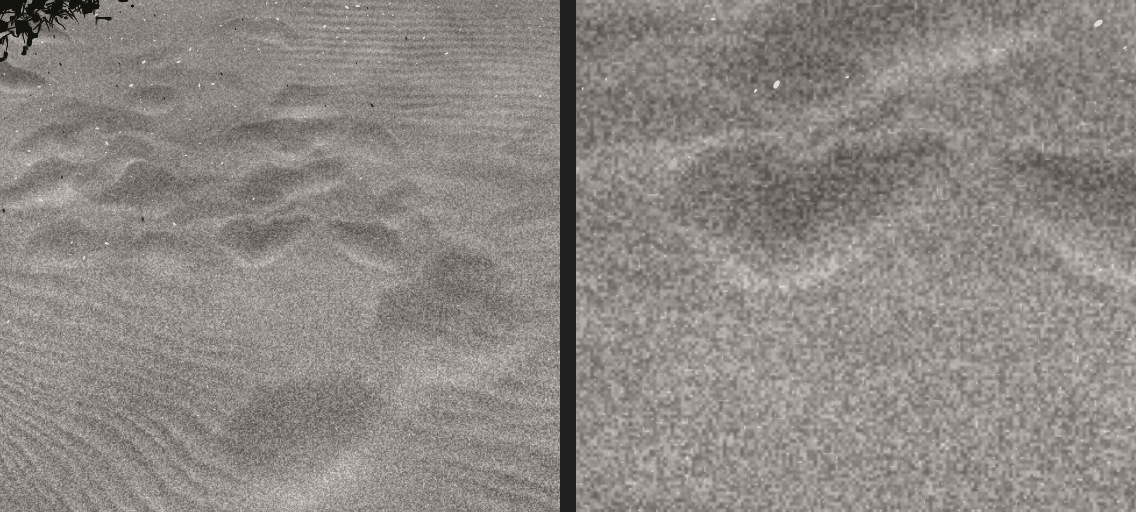
Left: the whole. Right: its middle third, enlarged.
Write a Shadertoy shader that draws this texture.

```glsl
float hash(vec2 p) {
    vec3 q = fract(p.xyx * 0.1031);
    q += dot(q, q.yzx + 33.33);
    return fract((q.x + q.y) * q.z);
}

vec2 hash2(vec2 p) {
    return vec2(hash(p), hash(p + 71.7));
}

float noise(vec2 p) {
    vec2 cell = floor(p), f = fract(p);
    f = f * f * (3.0 - 2.0 * f);
    return mix(mix(hash(cell), hash(cell + vec2(1, 0)), f.x),
               mix(hash(cell + vec2(0, 1)), hash(cell + 1.0), f.x), f.y);
}

float fbm(vec2 p) {
    float sum = 0.0, amp = 0.5;
    for (int i = 0; i < 4; i++) {
        sum += amp * noise(p);
        p = mat2(1.6, 1.2, -1.2, 1.6) * p + 9.1;
        amp *= 0.5;
    }
    return sum;
}

vec2 rotate(vec2 p, float angle) {
    float c = cos(angle), s = sin(angle);
    return vec2(c * p.x + s * p.y, c * p.y - s * p.x);
}

// Shade of a hollow: dark far wall, sunlit near wall, thin far rim
float hollow(vec2 q, float softness) {
    float d = length(q);
    float bowl = 1.0 - smoothstep(1.0 - softness, 1.0 + softness, d);
    float shadow = smoothstep(-0.5, 0.5, q.y) * bowl;
    float lit = (1.0 - smoothstep(-0.9, -0.15, q.y)) * bowl;
    float rim = exp(-pow((d - 1.12) / 0.1, 2.0)) * smoothstep(0.0, 0.8, q.y);
    return 1.3 * lit - shadow + 0.5 * rim;
}

float footprints(vec2 p) {
    vec2 warp = vec2(fbm(p * 10.0), fbm(p * 10.0 + 40.0)) - 0.47;
    float shade = 0.0;
    // Rows of small trampled prints
    for (int row = 0; row < 5; row++) {
        for (int col = 0; col < 5; col++) {
            vec2 id = vec2(col, row), rnd = hash2(id + 3.7);
            vec2 center = vec2(0.06 + 0.235 * id.x, 0.52 + 0.1 * id.y)
                        + (rnd - 0.5) * vec2(0.13, 0.06);
            vec2 size = vec2(0.045 + 0.065 * rnd.y, 0.044 - 0.005 * id.y);
            vec2 q = rotate(p - center + warp * 0.08, 0.5 * (rnd.x - 0.4)) / size;
            float worn = 1.0 - smoothstep(0.95, 1.25, center.x * 0.7 + center.y * 0.75);
            shade += hollow(q, 0.1 + 0.2 * rnd.x) * worn * (0.5 + 0.5 * rnd.y);
        }
    }
    // Two wide, soft steps in the foreground
    for (int i = 0; i < 2; i++) {
        vec2 center = vec2(0.6, 0.14) + float(i) * vec2(0.28, 0.23);
        vec2 q = rotate(p - center + warp * 0.12, 0.35) / vec2(0.165, 0.115);
        shade += 0.95 * hollow(q, 0.45);
    }
    return shade;
}

// Windblown ledges: slow rise, then a quick drop along a contour
float ledges(vec2 p) {
    float f = fract(4.5 * fbm(p * vec2(2.6, 8.0) + 3.0));
    float mask = smoothstep(0.42, 0.55, p.y) * (1.0 - smoothstep(0.72, 0.95, p.y));
    return (f - smoothstep(0.82, 1.0, f) - 0.41) * mask;
}

float ripples(vec2 p) {
    float bend = fbm(p * vec2(4.0, 6.0)) - 0.47;
    // Near ripples curve down toward the left corner
    float nearPhase = p.y + 0.26 * p.x + 0.13 * bend
                    - 0.3 * exp(-5.0 * p.x) * (1.0 - smoothstep(0.1, 0.45, p.y));
    float nearMask = (1.0 - smoothstep(0.4, 0.54, p.y))
                   * smoothstep(0.08, 0.3, abs(p.x - 0.66));
    float angle = nearPhase * 128.0 + 1.2 * sin(nearPhase * 41.0);
    float nearWave = sin(angle + 0.6 * sin(angle));
    // Far ripples are tight and almost level
    float farMask = smoothstep(0.64, 0.85, p.y) * smoothstep(0.42, 0.7, p.x);
    float farWave = sin((p.y + 0.03 * p.x + 0.045 * bend) * 370.0);
    float patchy = 0.2 + 1.6 * noise(p * vec2(6.0, 13.0));
    return patchy * (0.036 * nearWave * nearMask + 0.034 * farWave * farMask);
}

// Coverage of scattered chips in x, their tone in y
vec2 pebbles(vec2 p, float px) {
    vec2 cell = floor(p * 45.0), rnd = hash2(cell + 15.0);
    vec2 q = fract(p * 45.0) - 0.25 - 0.5 * hash2(cell + 8.0);
    q = rotate(q, rnd.y * 3.0 - 1.5) * vec2(0.65, 1.2);
    float radius = 0.03 + 0.1 * pow(hash(cell + 31.0), 3.0);
    float density = 0.4 * smoothstep(0.45, 1.05, p.y + 0.4 * (0.5 - p.x));
    float edge = 45.0 * px;
    float cover = 1.0 - smoothstep(radius - 0.5 * edge, radius + 0.5 * edge, length(q));
    return vec2(cover * step(rnd.x, density), rnd.y < 0.2 ? 0.18 : 0.88);
}

// Tangled dark twigs hanging into the upper left corner
float bush(vec2 p, float px) {
    if (p.x > 0.27 || p.y < 0.86) return 0.0;
    float reach = p.x * 0.42 + (1.0 - p.y);
    float cover = smoothstep(0.0, 0.1, noise(p * 85.0) - 0.1 - reach * 6.0);
    for (int i = 0; i < 110; i++) {
        vec2 rnd = hash2(vec2(i, 5)), turn = hash2(vec2(i, 23));
        vec2 root = vec2(0.19 * rnd.x, 1.01 - 0.09 * rnd.y * (1.0 - 0.85 * rnd.x));
        float angle = -2.6 + 3.2 * turn.x;
        vec2 twig = vec2(cos(angle), sin(angle)) * (0.01 + 0.022 * turn.y);
        vec2 q = p - root + 0.008 * (noise(p * 70.0) - 0.5);
        float along = clamp(dot(q, twig) / dot(twig, twig), 0.0, 1.0);
        float d = length(q - twig * along) - mix(0.0019, 0.0007, along);
        cover = max(cover, 1.0 - smoothstep(-0.5 * px, 0.7 * px, d));
    }
    return cover;
}

void mainImage(out vec4 fragColor, in vec2 fragCoord) {
    float px = 1.0 / iResolution.y;
    vec2 p = fragCoord * px;

    // Broad tone, windblown streaks and relief
    float tone = 0.558 + 0.15 * (fbm(p * vec2(3.0, 5.0)) - 0.47);
    tone += 0.13 * (fbm(vec2(p.x * 7.0, p.y * 38.0 + 5.0 * noise(p * 5.0))) - 0.47)
          * smoothstep(0.3, 0.55, p.y);
    tone += 0.105 * footprints(p) + 0.09 * ledges(p) + ripples(p);

    // Sand grain, coarser and stronger close by
    float closeness = 1.0 - 0.4 * smoothstep(0.2, 1.0, p.y);
    float grain = noise(p * 440.0) - 0.5 + 0.5 * (noise(p * 290.0 + 19.0) - 0.5);
    float glint = smoothstep(0.84, 1.0, noise(p * 350.0 + 57.0));
    tone += closeness * (0.25 * grain + 0.17 * glint);

    vec2 chip = pebbles(p, px);
    tone = mix(tone, chip.y, chip.x);
    vec3 sand = tone - vec3(0.0, 0.019, 0.045);
    vec3 twigs = vec3(0.07, 0.07, 0.06);
    fragColor = vec4(mix(sand, twigs, bush(p, px)), 1.0);
}
```
